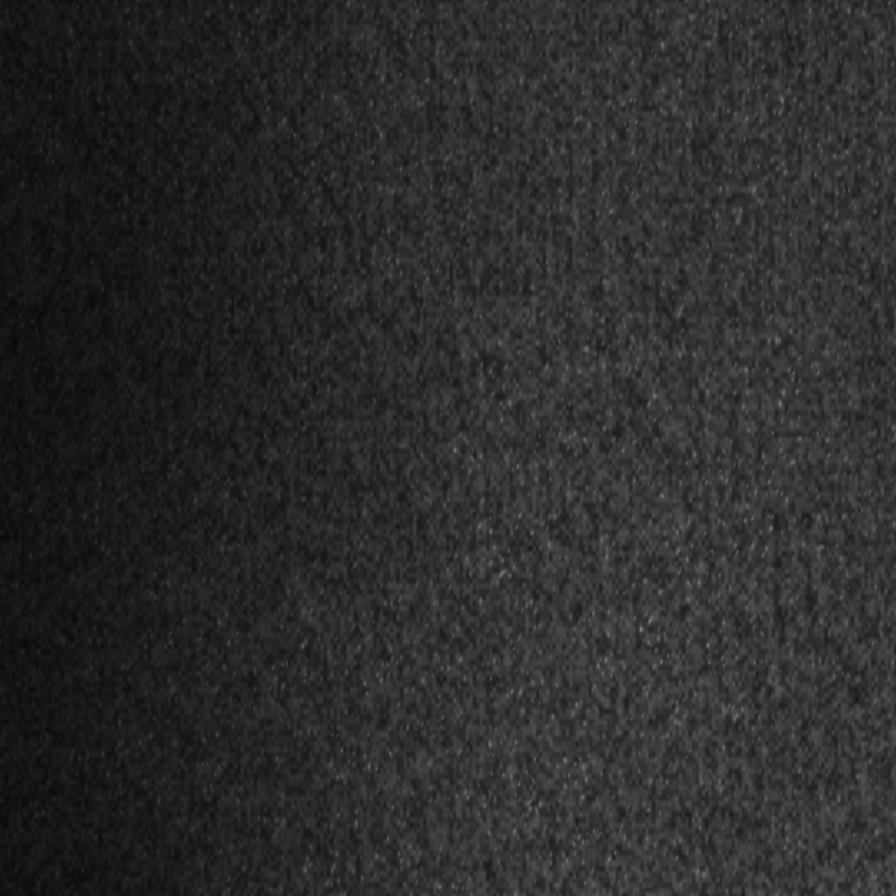
Give the GLSL for this texture, as a Shadertoy shader.

```glsl
#define SHADOW_LEVEL 0.066
#define LIGHT_LEVEL 0.232
#define GRAIN_SCALE vec2(270.0, 165.0)
#define GRAIN_CONTRAST 0.60
#define FLECK_CELLS vec2(130.0, 100.0)
#define FLECK_SIZE vec2(0.0017, 0.0030)
#define FLECK_GAIN 0.95
#define SCRATCH_CELLS vec2(14.0, 9.0)
#define SCRATCH_SIZE vec2(0.0022, 0.015)
#define SCRATCH_DEPTH 0.45

float hash(vec2 p) {
    return fract(sin(dot(p, vec2(127.1, 311.7))) * 43758.5453);
}

float valueNoise(vec2 p) {
    vec2 cell = floor(p);
    vec2 f = fract(p);
    f = f * f * (3.0 - 2.0 * f);
    float low = mix(hash(cell), hash(cell + vec2(1, 0)), f.x);
    float high = mix(hash(cell + vec2(0, 1)), hash(cell + vec2(1, 1)), f.x);
    return mix(low, high, f.y);
}

// Soft upright specks, one per cell; a high rarity leaves only a few strong ones
float specks(vec2 uv, vec2 cells, vec2 size, float rarity, float tilt, float seed) {
    vec2 home = floor(uv * cells);
    float total = 0.0;
    for (int y = -1; y <= 1; y++) {
        for (int x = -1; x <= 1; x++) {
            vec2 id = home + vec2(x, y);
            vec2 key = id + seed;
            vec2 jitter = vec2(hash(key + 3.7), hash(key + 8.3));
            vec2 d = uv - (id + jitter) / cells;
            d.x += d.y * tilt * (hash(key + 5.1) - 0.7);
            d /= size * mix(0.7, 1.3, hash(key + 6.9));
            total += pow(hash(key + 1.3), rarity) * exp(-dot(d, d));
        }
    }
    return total;
}

// Broad light falling off towards the left, a little weaker at the top right
float lighting(vec2 uv) {
    float bend = 0.05 * sin(uv.y * 5.0 + 0.6);
    float x = uv.x + bend * (1.0 - uv.x);
    float ramp = smoothstep(-0.12, 0.76, x);
    ramp = mix(ramp, smoothstep(0.0, 0.7, x), 0.5);
    float level = mix(SHADOW_LEVEL, LIGHT_LEVEL, ramp);
    level *= 1.0 - 0.15 * uv.y * smoothstep(0.3, 0.9, uv.x);
    return level + 0.02 * uv.y * uv.y * (1.0 - smoothstep(0.0, 0.4, uv.x));
}

void mainImage(out vec4 fragColor, in vec2 fragCoord) {
    vec2 uv = fragCoord / iResolution.xy;

    // Fine grain, upright fibres and faint clouding
    float grain = valueNoise(uv * GRAIN_SCALE) - 0.5;
    grain += 0.6 * (valueNoise(uv * GRAIN_SCALE * 0.53 + 41.0) - 0.5);
    float fibres = valueNoise(uv * vec2(240.0, 22.0) + 17.0) - 0.5;
    float clouds = valueNoise(uv * vec2(9.0, 7.0) + 5.0);

    // Bright flecks gather in patches
    float flecks = specks(uv, FLECK_CELLS, FLECK_SIZE, 4.0, 0.5, 11.0);
    flecks += 0.8 * specks(uv, FLECK_CELLS * 0.5, FLECK_SIZE, 9.0, 0.5, 57.0);
    flecks *= mix(0.5, 1.1, clouds);

    // Rare dark nicks
    float nicks = specks(uv, SCRATCH_CELLS, SCRATCH_SIZE, 14.0, 0.15, 83.0);

    float tone = 0.96 + GRAIN_CONTRAST * grain + 0.16 * fibres;
    tone += 0.08 * (clouds - 0.5) + FLECK_GAIN * flecks;
    tone *= 1.0 - SCRATCH_DEPTH * min(nicks, 1.0);

    float grey = lighting(uv) * max(tone, 0.0);
    fragColor = vec4(vec3(clamp(grey, 0.0, 1.0)), 1.0);
}
```
